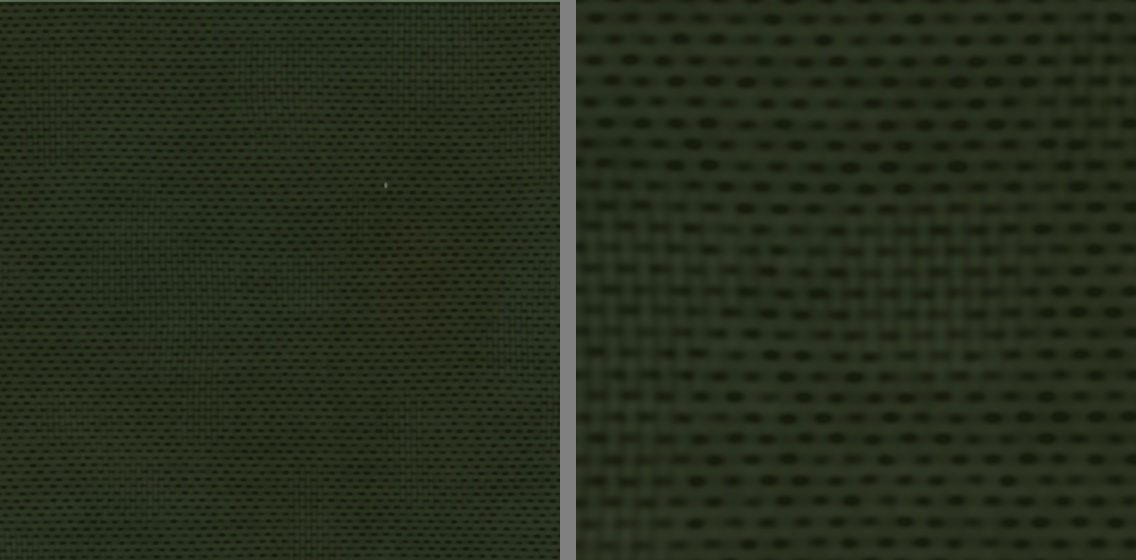
Left, the full canvas; right, a detail of the centre.
This texture is drawn by a Shadertoy shader. Its source:

```glsl
const vec2 WEAVE_COUNT = vec2(48.0, 80.0);
const float TAU = 6.2831853;
const vec3 PIT_COLOR = vec3(0.085, 0.110, 0.047);
const vec3 THREAD_COLOR = vec3(0.182, 0.212, 0.139);
const vec3 EDGE_COLOR = vec3(0.40, 0.47, 0.37);
const vec3 FLECK_COLOR = vec3(0.43, 0.48, 0.38);

float hash(vec2 p) {
    vec3 q = fract(vec3(p.xyx) * 0.1031);
    q += dot(q, q.yzx + 33.33);
    return fract((q.x + q.y) * q.z);
}

float valueNoise(vec2 p) {
    vec2 cell = floor(p);
    vec2 f = fract(p);
    f = f * f * (3.0 - 2.0 * f);
    float low = mix(hash(cell), hash(cell + vec2(1, 0)), f.x);
    float high = mix(hash(cell + vec2(0, 1)), hash(cell + vec2(1, 1)), f.x);
    return mix(low, high, f.y);
}

// Soft oval gap between threads, staggered on alternate rows
float weaveGap(vec2 grid) {
    float row = floor(grid.y);
    grid.x += 0.5 * mod(row, 2.0);
    vec2 cell = floor(grid);
    vec2 jitter = vec2(hash(cell + 17.0), hash(cell + 53.0)) - 0.5;
    vec2 offset = fract(grid) - 0.5 - jitter * vec2(0.16, 0.10);
    float depth = mix(0.6, 1.15, hash(cell + 91.0));
    return depth * (1.0 - smoothstep(0.0, 1.0, length(offset / vec2(0.42, 0.45))));
}

// Brightness of the cloth: 0 in the gaps, about 1 on raised threads
float clothTone(vec2 uv) {
    vec2 drift = vec2(valueNoise(uv * 7.0), valueNoise(uv * 6.0 + 40.0)) - 0.5;
    vec2 grid = uv * WEAVE_COUNT + drift * vec2(0.5, 0.4);
    float worn = smoothstep(0.45, 0.85, valueNoise(uv * vec2(11.0, 8.0) + 8.0));
    float tone = 0.77 - mix(0.88, 0.60, worn) * weaveGap(grid);

    // Weft ridges and patches of visible warp
    tone -= 0.12 * cos(TAU * (fract(grid.y) - 0.5));
    tone += mix(0.02, 0.14, worn) * cos(TAU * 2.0 * grid.x);

    // Uneven yarn, broad shading and fine grain
    tone += 0.16 * (valueNoise(vec2(uv.x * 9.0, grid.y)) - 0.5);
    tone += 0.12 * (valueNoise(vec2(grid.x * 2.0, uv.y * 12.0)) - 0.5);
    tone += 0.12 * (valueNoise(uv * 5.0 + 70.0) - 0.5);
    tone += 0.14 * (valueNoise(uv * 190.0) - 0.5);
    return clamp(tone, 0.0, 1.25);
}

float ovalMask(vec2 p, vec2 center, vec2 radius) {
    return 1.0 - smoothstep(0.3, 1.0, length((p - center) / radius));
}

void mainImage(out vec4 fragColor, in vec2 fragCoord) {
    vec2 uv = fragCoord / iResolution.xy;
    float pixel = 1.0 / iResolution.y;
    vec3 color = mix(PIT_COLOR, THREAD_COLOR, clothTone(uv));

    // Slow shift between olive and cool green
    float hue = valueNoise(uv * 4.0 + 25.0) - 0.5;
    color += vec3(0.010, 0.0, -0.014) * hue;

    // Small lint fleck
    color = mix(color, FLECK_COLOR, 0.85 * ovalMask(uv, vec2(0.689, 0.669), vec2(0.0045, 0.0075)));

    // Pale top selvage with a dark shadow below
    float fromTop = 1.0 - uv.y;
    float shadow = 1.0 - smoothstep(0.005, 0.009, fromTop);
    float selvage = 1.0 - smoothstep(0.0035 - pixel, 0.0035 + pixel, fromTop);
    color = mix(color, PIT_COLOR, 0.75 * shadow);
    color = mix(color, EDGE_COLOR * mix(0.85, 1.1, valueNoise(uv * 30.0)), selvage);
    fragColor = vec4(color, 1.0);
}
```
